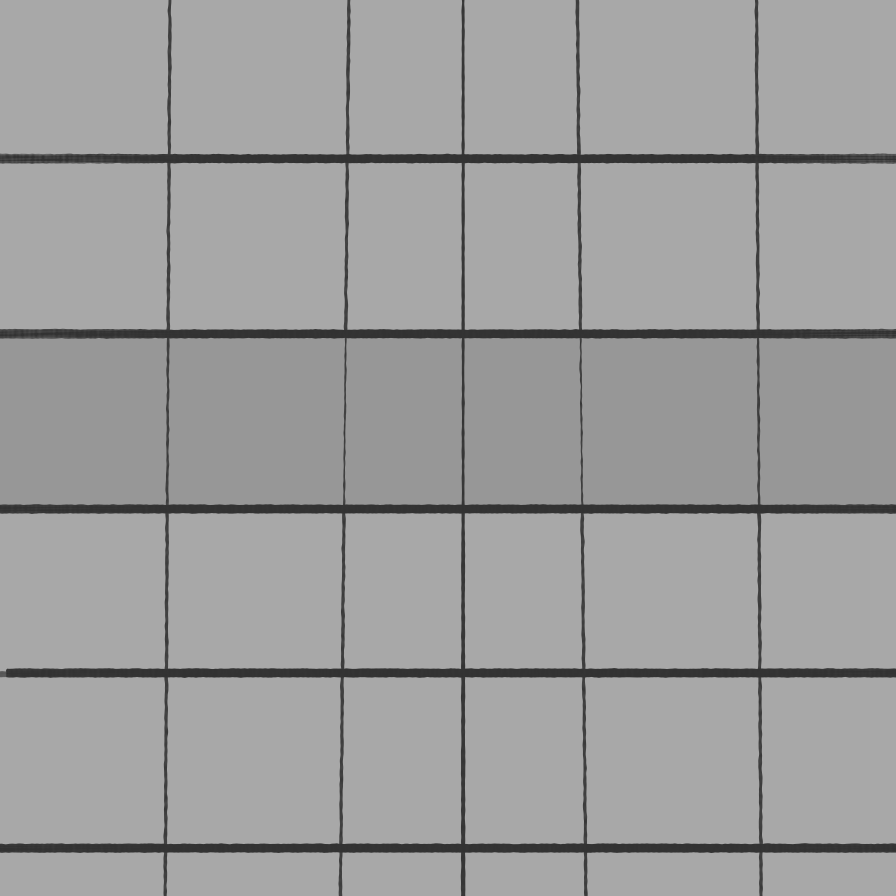
Reproduce this pattern procedurally as a three.js fragment shader.

```glsl
varying vec2 vUv;

const vec3 PAPER = vec3(0.66);
const vec3 BAND = vec3(0.593);
const vec3 INK = vec3(0.198);
const vec3 FADED_INK = vec3(0.44);
const float AXIS_X = 0.5169;

vec2 hashGradient(vec2 cell) {
  float angle = 6.2832 * fract(sin(dot(cell, vec2(127.1, 311.7))) * 43758.55);
  return vec2(cos(angle), sin(angle));
}

// Gradient noise, roughly -0.7 to 0.7
float gradientNoise(vec2 p) {
  vec2 i = floor(p);
  vec2 f = p - i;
  vec2 u = f * f * f * (f * (f * 6.0 - 15.0) + 10.0);
  float a = dot(hashGradient(i), f);
  float b = dot(hashGradient(i + vec2(1.0, 0.0)), f - vec2(1.0, 0.0));
  float c = dot(hashGradient(i + vec2(0.0, 1.0)), f - vec2(0.0, 1.0));
  float d = dot(hashGradient(i + vec2(1.0, 1.0)), f - vec2(1.0, 1.0));
  return mix(mix(a, b, u.x), mix(c, d, u.x), u.y);
}

float coverage(float dist, float pixel) {
  return clamp(0.5 - dist / pixel, 0.0, 1.0);
}

// Rows are evenly spaced, with one shorter gap below the band
float rowHeight(float row) {
  return 0.0534 + 0.1955 * row - 0.0125 * step(2.0, row);
}

// Columns mirror about the axis and converge slightly upward
float columnCentre(float column, float y) {
  float k = abs(column);
  float spread = 0.1955 * k - 0.0585;
  float lean = 0.0138 - 0.0043 * k;
  return AXIS_X + sign(column) * (spread - lean * y);
}

float insideBand(float y, float pixel) {
  return coverage(rowHeight(2.0) - y, pixel) * coverage(y - rowHeight(3.0), pixel);
}

vec3 drawColumn(vec3 base, vec2 p, float column, float pixel) {
  float seed = column * 17.0 + 50.0;
  float isAxis = 1.0 - step(0.5, abs(column));
  float isInner = 1.0 - step(1.5, abs(column));
  float band = insideBand(p.y, pixel);

  float wobble = 0.0008 * gradientNoise(vec2(p.y * 45.0, seed));
  wobble += 0.0006 * gradientNoise(vec2(p.y * 130.0, seed + 5.3));
  float halfWidth = mix(0.0018, 0.0023 - 0.0008 * p.y, isAxis);
  halfWidth -= band * mix(0.0004, 0.0008, isInner * (1.0 - isAxis));
  halfWidth += 0.0006 * gradientNoise(vec2(p.y * 110.0, seed + 9.7));

  float offset = p.x - columnCentre(column, p.y) - wobble * (1.0 - 0.7 * isAxis);
  float grain = 0.5 + 0.7 * gradientNoise(vec2(p.y * 150.0, seed + 13.1));
  vec3 ink = mix(INK, FADED_INK, grain * mix(0.4, 0.15, isAxis));
  return mix(base, ink, coverage(abs(offset) - halfWidth, pixel));
}

vec3 drawRow(vec3 base, vec2 p, float row, float pixel) {
  float seed = row * 23.0 + 7.0;
  float offset = p.y - rowHeight(row);
  float side = step(0.0, offset) * 3.7;

  // Dry brush toward the ends, strongest on the upper rows
  float ends = smoothstep(0.28, 0.5, abs(p.x - AXIS_X));
  float wear = ends * mix(0.15, 1.0, smoothstep(1.5, 4.0, row));
  float isFrayed = 1.0 - step(0.5, abs(row - 1.0));
  float stub = isFrayed * coverage(p.x - 0.007, pixel);

  float halfWidth = 0.0049 + 0.0005 * wear;
  halfWidth += 0.0007 * gradientNoise(vec2(p.x * 95.0, seed + side));
  halfWidth += 0.0005 * gradientNoise(vec2(p.x * 240.0, seed + side + 1.9));
  halfWidth *= 1.0 - 0.35 * stub;

  float streaks = gradientNoise(vec2(p.x * 14.0, offset * 650.0 + seed));
  float hatch = gradientNoise(vec2(p.x * 260.0, offset * 60.0 + seed));
  float rim = smoothstep(0.0015, 0.0052, abs(offset));
  float fade = wear * (0.1 + 0.5 * rim + 0.6 * streaks + 0.35 * hatch);
  fade += 0.06 * hatch + 0.6 * stub;
  vec3 ink = mix(INK, FADED_INK, clamp(fade, 0.0, 1.0));
  return mix(base, ink, coverage(abs(offset + 0.0015 * stub) - halfWidth, pixel));
}

void main() {
  float pixel = fwidth(vUv.y);
  vec3 color = mix(PAPER, BAND, insideBand(vUv.y, pixel));

  // Thin columns lie beneath the heavy rows
  for (int i = -2; i <= 2; i++) {
    color = drawColumn(color, vUv, float(i), pixel);
  }
  for (int j = 0; j < 5; j++) {
    color = drawRow(color, vUv, float(j), pixel);
  }
  gl_FragColor = vec4(color, 1.0);
}
```
